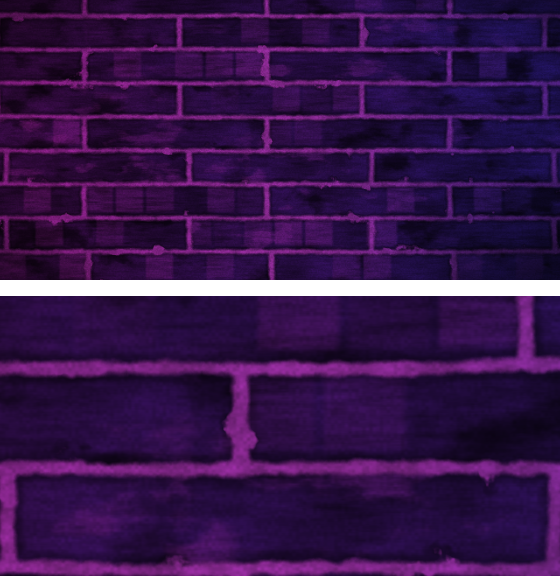
Top: the whole. Bottom: its middle third, enlarged.
Write a Shadertoy shader that draws this texture.

```glsl
// A worn brick wall in running bond, lit magenta from the left and blue from the right.
// Each brick is a rounded box with a noise-eaten edge; hashed bands, stains and
// streaks vary its face, and pale mortar fills the joints.

float hash(vec2 p) {
    vec3 q = fract(p.xyx * 0.1031);
    q += dot(q, q.yzx + 33.33);
    return fract((q.x + q.y) * q.z);
}

float noise(vec2 p) {
    vec2 i = floor(p), f = fract(p);
    f = f * f * (3.0 - 2.0 * f);
    return mix(mix(hash(i), hash(i + vec2(1, 0)), f.x),
               mix(hash(i + vec2(0, 1)), hash(i + vec2(1, 1)), f.x), f.y);
}

float fbm(vec2 p) {
    float sum = 0.0, amp = 0.5;
    for (int i = 0; i < 5; i++) {
        sum += amp * noise(p);
        p = p * 2.03 + 17.3;
        amp *= 0.5;
    }
    return sum / 0.97;
}

float roundedBox(vec2 p, vec2 halfSize, float radius) {
    vec2 q = abs(p) - halfSize + radius;
    return length(max(q, 0.0)) + min(max(q.x, q.y), 0.0) - radius;
}

// Blends three tints from left to right across the wall
vec3 wallLight(vec3 left, vec3 middle, vec3 right, float x) {
    return mix(mix(left, middle, smoothstep(0.0, 0.5, x)), right, smoothstep(0.5, 1.0, x));
}

void mainImage(out vec4 fragColor, in vec2 fragCoord) {
    vec2 uv = fragCoord / iResolution.xy;
    vec2 p = vec2(fragCoord.x / iResolution.y, 1.0 - uv.y);
    float pixel = 1.0 / iResolution.y;

    // Courses are counted downward; the lower ones sit slightly to the right
    vec2 brickSize = vec2(0.652, 0.1203);
    vec2 wobble = vec2(noise(p * 9.0), noise(p * 7.0 + 40.0)) - 0.5;
    vec2 wall = p + wobble * 0.005;
    float course = floor((wall.y - 0.057) / brickSize.y);
    float shift = mod(course, 2.0) > 0.5 ? 0.302 + 0.016 * step(6.5, course)
                                         : -0.010 + 0.033 * step(3.5, course);
    vec2 grid = vec2((wall.x - shift) / brickSize.x, (wall.y - 0.057) / brickSize.y);
    vec2 id = floor(grid);
    vec2 local = (fract(grid) - 0.5) * brickSize;
    vec2 seed = id * vec2(13.7, 29.3) + 91.0;

    // Ragged brick outline
    float edge = roundedBox(local, brickSize * 0.5 - vec2(0.0095, 0.0078), 0.006);
    edge += (fbm(p * 45.0) - 0.5) * 0.009;
    edge += 0.016 * smoothstep(0.66, 0.85, fbm(p * 16.0 + 7.0));
    float mortar = smoothstep(-0.003 - pixel, 0.003 + pixel, edge);

    // Face tone: stains, fine horizontal streaks and a hashed value per brick
    float stain = fbm(p * vec2(7.0, 11.0) + seed);
    float streak = fbm(p * vec2(18.0, 130.0));
    float tone = 0.62 + 0.22 * hash(seed) + 0.75 * (stain - 0.5) + 0.4 * (streak - 0.5);
    tone *= 1.0 - 0.55 * smoothstep(0.56, 0.78, fbm(p * vec2(9.0, 13.0) + seed.yx));
    tone *= 1.0 - 0.3 * smoothstep(-0.016, -0.003, edge);
    vec3 face = wallLight(vec3(0.21, 0.04, 0.26), vec3(0.16, 0.05, 0.28),
                          vec3(0.13, 0.075, 0.37), uv.x) * max(tone * 1.12, 0.25);

    // Pale upright bands and scuffed patches, strong on some bricks only
    float band = grid.x * 6.0 + 0.3 * hash(seed + 3.0);
    float inBand = smoothstep(0.0, 0.1, fract(band)) * smoothstep(1.0, 0.88, fract(band));
    float bandTone = smoothstep(0.5, 0.95, hash(vec2(floor(band), id.y + 50.0))) * inBand;
    bandTone *= smoothstep(0.052, 0.035, abs(local.y + 0.006)) * smoothstep(0.3, 0.8, hash(seed + 5.0));
    float scuff = smoothstep(0.56, 0.75, fbm(p * vec2(10.0, 20.0) + 60.0));
    scuff *= smoothstep(0.35, 0.9, hash(seed + 9.0));
    float wear = (0.65 * bandTone + 0.6 * scuff) * (0.55 + 0.8 * (streak - 0.2));
    vec3 worn = wallLight(vec3(0.42, 0.08, 0.42), vec3(0.38, 0.10, 0.46),
                          vec3(0.21, 0.10, 0.46), uv.x);
    face = mix(face, worn, clamp(wear, 0.0, 0.8));

    // Mortar, brightest in the middle of the joint
    vec3 joint = wallLight(vec3(0.45, 0.10, 0.44), vec3(0.47, 0.14, 0.50),
                           vec3(0.29, 0.12, 0.47), uv.x);
    joint *= 0.72 + 0.5 * fbm(p * vec2(30.0, 50.0)) + 0.12 * smoothstep(0.0, 0.008, edge);
    vec3 color = mix(face, joint, mortar);

    // Grain, and shade towards the lower right and the corners
    color *= 0.9 + 0.2 * noise(p * 240.0);
    color *= 1.0 - 0.35 * smoothstep(0.55, 1.0, uv.x) * smoothstep(0.6, 0.0, uv.y);
    color *= 1.0 - 0.45 * smoothstep(0.45, 0.75, length(uv - 0.5));
    fragColor = vec4(color, 1.0);
}
```
